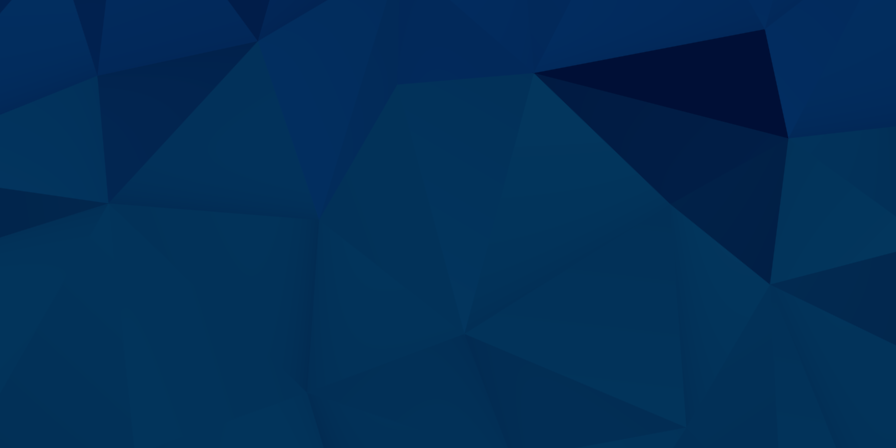
This background is drawn by a Shadertoy shader. Its source:

```glsl
// A dim blue low-poly surface: a rotated, jittered grid of corners is split
// into triangles, each with its own flat shade, a faint linear gradient and
// a soft shadow along one crease. Facets are blended by edge coverage.

const float DENSITY = 2.75;                          // grid cells per canvas height
const mat2 TILT = mat2(0.94, 0.34, -0.34, 0.94);

float hash(vec2 p) {
    vec3 q = fract(p.xyx * vec3(0.1031, 0.1130, 0.0973) + 0.37);
    q += dot(q, q.yzx + 33.33);
    return fract((q.x + q.y) * q.z);
}

float cross2(vec2 a, vec2 b) { return a.x * b.y - a.y * b.x; }

// Canvas position of a jittered grid corner
vec2 corner(vec2 id) {
    vec2 jitter = vec2(hash(id + 17.0), hash(id + 53.0)) - 0.5;
    return TILT * (id + 0.8 * jitter) / DENSITY;
}

// Signed distance to the line a-b, positive on its left
float edgeDistance(vec2 p, vec2 a, vec2 b) {
    return cross2(normalize(b - a), p - a);
}

vec3 facetColor(vec2 p, vec2 center, float creaseDistance, vec2 id) {
    float seed = hash(id + 5.0);
    float angle = 6.2832 * hash(id + 91.0);

    // Flat shade, with one deep hollow at the upper right
    float dark = 0.02 + 0.10 * seed + 0.48 * pow(seed, 6.0);
    float hollow = length((center - vec2(1.5, 0.73)) * vec2(0.9, 1.3));
    dark += 0.58 * (1.0 - smoothstep(0.13, 0.29, hollow));
    dark += 0.10 * smoothstep(0.65, 1.0, center.y) * hash(id + 29.0);

    // Slight slope and a soft crease shadow
    dark += 0.22 * dot(vec2(cos(angle), sin(angle)), p - center);
    dark += 0.22 * pow(hash(id + 71.0), 2.0) * exp(-22.0 * max(creaseDistance, 0.0));

    vec3 lit = mix(vec3(0.01, 0.212, 0.365), vec3(0.01, 0.182, 0.385),
                   smoothstep(0.55, 0.95, center.y));
    return mix(lit, vec3(0.0, 0.06, 0.21), clamp(dark, 0.0, 1.0));
}

// Adds a counter-clockwise triangle, weighted by its coverage of the pixel
void addFacet(vec2 p, vec2 a, vec2 b, vec2 c, vec2 id, inout vec4 total) {
    float crease = edgeDistance(p, a, b);
    float inside = min(crease, min(edgeDistance(p, b, c), edgeDistance(p, c, a)));
    float coverage = clamp(0.5 + inside * iResolution.y / 1.4, 0.0, 1.0);
    if (coverage > 0.0)
        total += coverage * vec4(facetColor(p, (a + b + c) / 3.0, crease, id), 1.0);
}

void mainImage(out vec4 fragColor, in vec2 fragCoord) {
    vec2 p = fragCoord / iResolution.y;
    vec2 cell = floor(p * TILT * DENSITY);           // row vector: inverse rotation
    vec4 total = vec4(0.0);

    for (int y = -1; y <= 1; y++)
    for (int x = -1; x <= 1; x++) {
        vec2 id = cell + vec2(x, y);
        vec2 a = corner(id);
        vec2 b = corner(id + vec2(1, 0));
        vec2 c = corner(id + vec2(1, 1));
        vec2 d = corner(id + vec2(0, 1));

        // Split along a random diagonal that stays inside the quad
        bool acFits = cross2(c - a, b - a) < 0.0 && cross2(c - a, d - a) > 0.0;
        bool bdFits = cross2(d - b, c - b) < 0.0 && cross2(d - b, a - b) > 0.0;
        if (acFits && (!bdFits || hash(id + 37.0) > 0.5)) {
            addFacet(p, a, b, c, id, total);
            addFacet(p, c, d, a, id + 0.5, total);
        } else {
            addFacet(p, b, c, d, id, total);
            addFacet(p, d, a, b, id + 0.5, total);
        }
    }
    fragColor = vec4(total.rgb / max(total.a, 0.001), 1.0);
}
```
